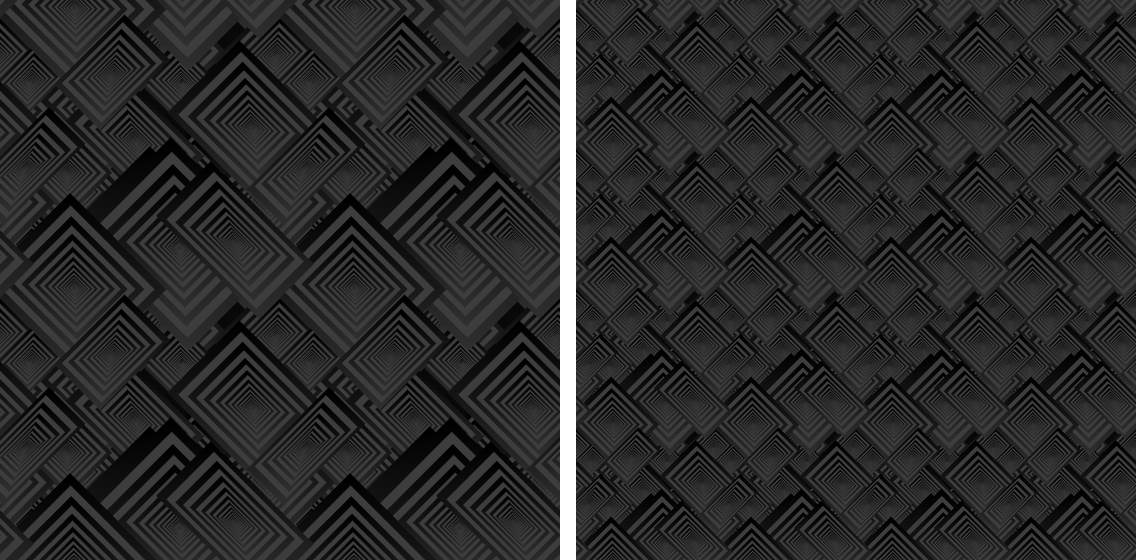
Left, the tile; right, the same tile 2 across and 2 down.
Write a Shadertoy shader that draws this pattern.

```glsl
#define REPEATS 2.0      // tiles across and down
#define RING_RATIO 0.76  // size of each ring relative to the one around it
#define RING_COUNT 11.0
#define CORE_SHIFT 0.04  // how far the ring centre sinks below the card centre
#define LIGHT 0.24
#define SHADE_TOP 0.0
#define SHADE_BOTTOM 0.19
#define GROUND 0.03
#define SCATTER_GRID 4   // small cards behind, per tile side

const int CARD_COUNT = 11;

// Large cards from back to front: centre in the tile, half sizes
const vec4 CARDS[CARD_COUNT] = vec4[CARD_COUNT](
    vec4(0.482, 0.505, 0.220, 0.130),
    vec4(0.581, 0.174, 0.247, 0.182),
    vec4(0.651, 0.708, 0.117, 0.090),
    vec4(0.109, 0.714, 0.080, 0.105),
    vec4(0.240, 0.388, 0.117, 0.110),
    vec4(0.641, 0.128, 0.292, 0.247),
    vec4(0.901, 0.552, 0.247, 0.182),
    vec4(0.266, 0.982, 0.243, 0.221),
    vec4(0.839, 0.143, 0.260, 0.138),
    vec4(0.401, 0.742, 0.115, 0.177),
    vec4(0.094, 0.406, 0.092, 0.206));

vec4 hash42(vec2 p) {
    vec4 q = fract(p.xyxy * vec4(0.1031, 0.1030, 0.0973, 0.1099));
    q += dot(q, q.wzxy + 33.33);
    return fract((q.xxyz + q.yzzw) * q.zywx);
}

// Paints one tilted card of nested, individually shaded frames
void paintCard(inout float tone, vec2 p, vec4 card, float pixel) {
    vec2 halfSize = card.zw;
    vec2 q = fract(p - card.xy + 0.5) - 0.5;   // nearest wrapped copy
    vec2 axes = vec2(q.x - q.y, q.x + q.y) * sqrt(0.5);

    // Scale of the frame through this point, 1 at the card edge
    vec2 core = CORE_SHIFT * halfSize * vec2(1.0, -1.0);
    vec2 fromCore = axes - core;
    vec2 reach = halfSize - sign(fromCore) * core;
    vec2 ratio = abs(fromCore) / reach;
    float scale = max(max(ratio.x, ratio.y), 0.0001);
    float blur = pixel / (ratio.x > ratio.y ? reach.x : reach.y);

    // Geometric ring index: dark first half, light second half
    float logRatio = -log(RING_RATIO);
    float ring = clamp(-log(scale) / logRatio, 0.25, RING_COUNT - 0.25);
    float stripe = 0.25 - abs(fract(ring - 0.25) - 0.5);
    float light = clamp(stripe * scale * logRatio / blur + 0.5, 0.0, 1.0);

    // Every dark frame fades from black at its top to grey at its bottom
    float frameScale = pow(RING_RATIO, floor(ring + 0.25));
    float height = (fromCore.y - fromCore.x) / (halfSize.x + halfSize.y);
    float rise = clamp(0.5 + 0.5 * height / frameScale, 0.0, 1.0);
    float shade = mix(SHADE_BOTTOM, SHADE_TOP, rise);

    float cover = clamp((1.0 - scale) / blur + 0.5, 0.0, 1.0);
    tone = mix(tone, mix(shade, LIGHT, light), cover);
}

void mainImage(out vec4 fragColor, in vec2 fragCoord) {
    vec2 p = fragCoord / iResolution.xy * REPEATS;
    float pixel = REPEATS / min(iResolution.x, iResolution.y);
    float tone = GROUND;

    // Scattered small cards filling the gaps
    for (int j = 0; j < SCATTER_GRID; j++) {
        for (int i = 0; i < SCATTER_GRID; i++) {
            vec2 cell = vec2(i, j);
            vec4 rnd = hash42(cell + 7.0);
            vec2 centre = (cell + rnd.xy) / float(SCATTER_GRID);
            paintCard(tone, p, vec4(centre, mix(vec2(0.09), vec2(0.19), rnd.zw)), pixel);
        }
    }

    // Large cards on top
    for (int i = 0; i < CARD_COUNT; i++) {
        paintCard(tone, p, CARDS[i], pixel);
    }

    fragColor = vec4(vec3(tone), 1.0);
}
```
